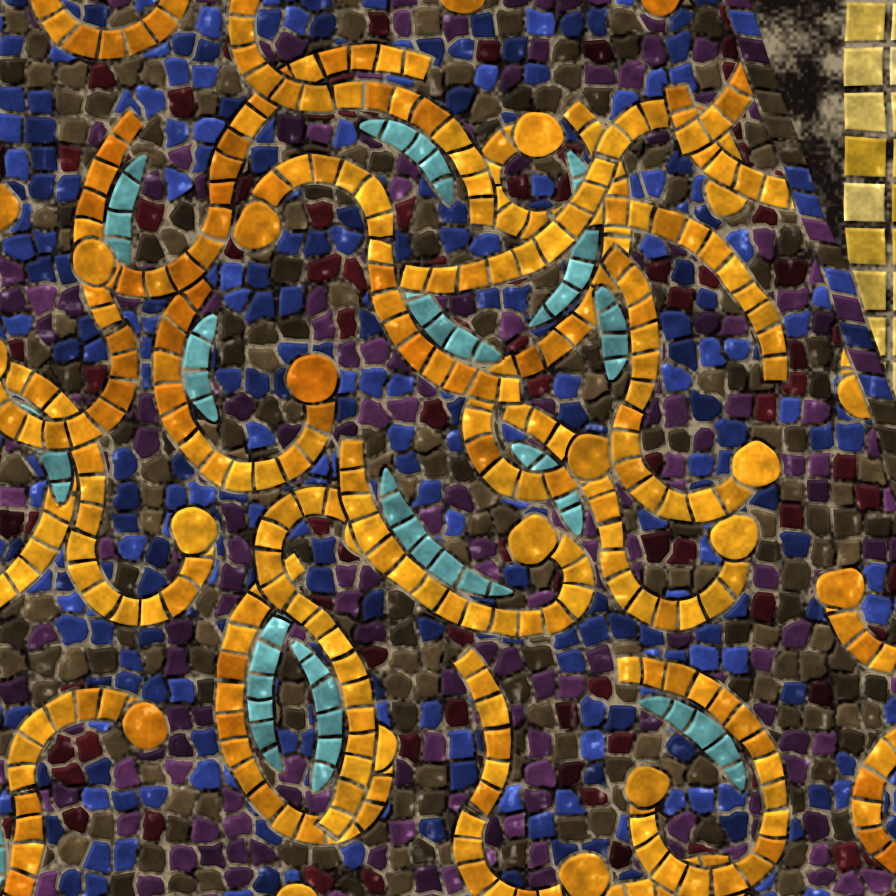
A Shadertoy shader for this pattern:

```glsl
// Glass mosaic: golden scrolls and teal crescents set among dark irregular tesserae.
#define BAND_HALF 0.0175    // half width of a golden band
#define TILE_LEN 0.031      // length of a tile along its band
#define GROUND_SIZE 0.031   // size of the dark ground tiles
#define GROUT 0.0019        // half width of the joints
#define SCROLL_STEP 0.225   // spacing of the scrolls
#define TEAL_CHANCE 0.7
#define RELIEF 0.24         // strength of the edge lighting

const float PI = 3.14159, TAU = 6.28318;
const float GROUND = 0.0, GOLD = 1.0, TEAL = 2.0, PALE = 3.0;

struct Tile { float edge; float seed; float kind; };

float hash(vec2 p) {
    vec3 q = fract(vec3(p.xyx) * 0.1031);
    q += dot(q, q.yzx + 33.33);
    return fract((q.x + q.y) * q.z);
}

float noise(vec2 p) {
    vec2 i = floor(p), f = fract(p);
    f = f * f * (3.0 - 2.0 * f);
    vec2 e = vec2(1, 0);
    return mix(mix(hash(i), hash(i + e.xy), f.x),
               mix(hash(i + e.yx), hash(i + e.xx), f.x), f.y);
}

vec2 dir(float a) { return vec2(cos(a), sin(a)); }

// Set a new shape over the older tiles and cut a joint around it
void lay(inout Tile t, float inside, float seam, float seed, float kind) {
    if (inside > 0.0) t = Tile(min(inside, seam), seed, kind);
    else t.edge = min(t.edge, -inside);
}

// Circular band, split into tiles along its length
void layArc(inout Tile t, vec2 p, vec2 c, float r, float mid, float sweep,
            float halfWidth, float taper, float seed, float kind) {
    vec2 q = p - c;
    float rel = mod(atan(q.y, q.x) - mid + PI, TAU) - PI;
    float x = clamp(2.0 * rel / sweep, -1.0, 1.0);
    float w = halfWidth * mix(1.0, sqrt(1.0 - x * x), taper);
    w *= 0.88 + 0.24 * noise(p * 38.0);
    float inside = min(w - abs(length(q) - r), (0.5 * sweep - abs(rel)) * r);
    float n = max(1.0, floor(sweep * r / TILE_LEN + 0.5));
    float u = (rel / sweep + 0.5) * n + 0.35 * (noise(p * 28.0 + seed * 50.0) - 0.5);
    float seam = (0.5 - abs(fract(u) - 0.5)) * sweep * r / n;
    lay(t, inside, seam, hash(vec2(floor(u) + 7.0, seed * 91.0)), kind);
}

// Roughly square ground tiles, turned by a slow flow field
Tile groundTile(vec2 p) {
    vec2 g = p / GROUND_SIZE, cell = floor(g), nearest = cell;
    float first = 9.0, second = 9.0;
    for (int j = -1; j <= 1; j++)
    for (int i = -1; i <= 1; i++) {
        vec2 id = cell + vec2(i, j);
        vec2 site = id + 0.5 + 0.5 * (vec2(hash(id), hash(id + 57.0)) - 0.5);
        vec2 ax = dir(4.0 * noise(id * 0.11) + 0.5 * hash(id + 21.0));
        vec2 q = g - site;
        q = abs(vec2(dot(q, ax), dot(q, vec2(-ax.y, ax.x))));
        float d = mix(max(q.x, q.y), length(q), 0.3);
        if (d < first) { second = first; first = d; nearest = id; }
        else second = min(second, d);
    }
    float edge = min(0.5 * (second - first), 0.66 - first) * GROUND_SIZE;
    return Tile(edge, hash(nearest + 131.0), GROUND);
}

// A scroll: tight curl running into a wide tail, with bud and crescent
void layScroll(inout Tile t, vec2 p, vec2 id) {
    vec2 c = (id + 0.5 + 0.5 * (vec2(hash(id + 3.0), hash(id + 11.0)) - 0.5)) * SCROLL_STEP;
    if (distance(p, c) > 0.55) return;
    float seed = hash(id + 19.0), turn = hash(id + 23.0) < 0.5 ? -1.0 : 1.0;
    float r = mix(0.045, 0.085, hash(id + 29.0)), R = mix(0.12, 0.2, hash(id + 31.0));
    float start = TAU * hash(id + 37.0), sweep = mix(2.2, 4.0, hash(id + 41.0));
    float tail = mix(1.3, 2.1, hash(id + 43.0)), end = start + turn * sweep;
    bool flip = hash(id + 47.0) < 0.6;
    vec2 c2 = c + (flip ? r + R : r - R) * dir(end);
    float mid = flip ? end + PI - turn * tail * 0.5 : end + turn * tail * 0.5;
    if (hash(id + 53.0) < TEAL_CHANCE)
        layArc(t, p, c2, R - 2.0 * BAND_HALF, mid, tail * 0.8, 0.0165, 1.0, seed + 0.3, TEAL);
    layArc(t, p, c2, R, mid, tail, BAND_HALF, 0.25, seed, GOLD);
    layArc(t, p, c, r, start + turn * sweep * 0.5, sweep, BAND_HALF, 0.1, seed + 0.6, GOLD);
    vec2 bud = p - c - r * dir(start);
    lay(t, 0.023 + 0.008 * noise(p * 45.0) - length(bud), 1.0, seed, GOLD);
}

// Position past the slanted border that closes the upper right corner
float pastBorder(vec2 p) { return (p.x - 1.19 + 0.35 * p.y) * 0.94; }

Tile mosaic(vec2 p) {
    p += 0.007 * (vec2(noise(p * 13.0), noise(p * 13.0 + 40.0)) - 0.5);
    Tile t = groundTile(p);
    for (int j = -1; j <= 4; j++)
    for (int i = -1; i <= 4; i++) layScroll(t, p, vec2(i, j));
    // Dark border row, then sparse pale gold squares
    float side = pastBorder(p), v = p.y / 0.029 + 6.0 * side;
    float seam = (0.5 - abs(fract(v) - 0.5)) * 0.029;
    lay(t, 0.015 - abs(side + 0.015), seam, hash(vec2(floor(v), 5.0)), GROUND);
    vec2 g = vec2(p.x - 0.94, p.y) / 0.05, f = 0.5 - abs(fract(g) - 0.5);
    float square = g.x > 0.0 ? min(f.x, f.y) * 0.05 - 0.002 : 0.0;
    lay(t, side, square, hash(floor(g) + 71.0), PALE);
    return t;
}

vec3 glassColour(Tile t, vec2 p) {
    float s = t.seed, tone = fract(s * 17.0);
    if (t.kind == GOLD) {
        float warm = clamp(0.6 * s + 0.9 * noise(p * 5.0) - 0.2, 0.0, 1.0);
        return mix(vec3(0.70, 0.37, 0.05), vec3(0.90, 0.63, 0.13), warm) * (0.85 + 0.25 * tone);
    }
    if (t.kind == TEAL) return vec3(0.37, 0.60, 0.60) * (0.8 + 0.35 * tone);
    if (t.kind == PALE) return mix(vec3(0.70, 0.55, 0.14), vec3(0.85, 0.78, 0.53), s);
    vec3 dark = s < 0.36 ? vec3(0.15, 0.20, 0.43) : s < 0.58 ? vec3(0.26, 0.14, 0.25)
              : s < 0.90 ? vec3(0.26, 0.21, 0.14) : vec3(0.20, 0.06, 0.07);
    return dark * (0.55 + 0.75 * tone);
}

float height(Tile t) { return smoothstep(0.0, GROUT * 2.5, t.edge); }

void mainImage(out vec4 fragColor, in vec2 fragCoord) {
    vec2 p = fragCoord / iResolution.y;
    float px = 0.8 / iResolution.y;
    Tile t = mosaic(p);
    float relief = height(t) - height(mosaic(p + vec2(-0.002, 0.003)));
    // Uneven glass with small glints
    float grain = noise(p * 75.0 + t.seed * 40.0), fine = noise(p * 240.0);
    vec3 glass = glassColour(t, p) * (0.72 + 0.36 * grain + 0.16 * fine);
    glass += 0.35 * smoothstep(0.8, 1.0, grain) * fine;
    // Sandy joints with deep shadows
    float sand = smoothstep(0.2, 0.8, 0.65 * noise(p * 42.0) + 0.35 * fine);
    vec3 joint = mix(vec3(0.09, 0.07, 0.06), vec3(0.62, 0.56, 0.45), sand);
    vec3 col = mix(joint, glass, smoothstep(GROUT - px, GROUT + px, t.edge));
    fragColor = vec4(clamp(col + RELIEF * relief * (0.3 + col), 0.0, 1.0), 1.0);
}
```
